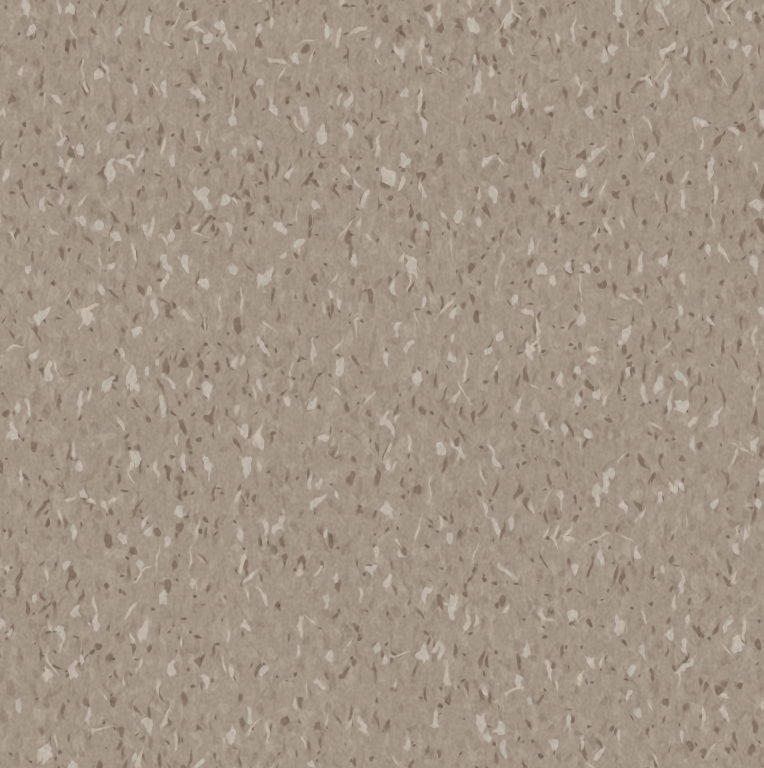
A WebGL 1 fragment shader for this texture:

```glsl
precision highp float;

uniform vec2 u_resolution;

const vec3 BASE = vec3(0.637, 0.580, 0.525);
const vec3 FAINT_LIGHT = vec3(0.685, 0.637, 0.578);
const vec3 FAINT_DARK = vec3(0.580, 0.520, 0.467);
const vec3 PALE = vec3(0.765, 0.735, 0.690);
const vec3 CREAM = vec3(0.770, 0.725, 0.655);
const vec3 BROWN = vec3(0.485, 0.415, 0.362);
const vec3 UMBER = vec3(0.430, 0.365, 0.320);
const float EDGE = 0.0013;

vec2 hash2(vec2 p) {
  vec2 k = vec2(dot(p, vec2(127.1, 311.7)), dot(p, vec2(269.5, 183.3)));
  return fract(sin(k) * 43758.5);
}

float cornerSlope(vec2 corner, vec2 offset) {
  return dot(hash2(corner) * 2.0 - 1.0, offset);
}

float gradientNoise(vec2 p) {
  vec2 i = floor(p);
  vec2 f = p - i;
  vec2 u = f * f * f * (f * (f * 6.0 - 15.0) + 10.0);
  vec2 x = vec2(1.0, 0.0);
  float bottom = mix(cornerSlope(i, f), cornerSlope(i + x, f - x), u.x);
  float top = mix(cornerSlope(i + x.yx, f - x.yx), cornerSlope(i + 1.0, f - 1.0), u.x);
  return 1.6 * mix(bottom, top, u.y);
}

vec2 rotate(vec2 p, float angle) {
  float c = cos(angle);
  float s = sin(angle);
  return vec2(c * p.x - s * p.y, s * p.x + c * p.y);
}

// Coverage of ragged upright chips, at most one per grid cell
float flecks(vec2 p, vec2 grid, vec2 halfSize, float density, float tilt, float seed) {
  vec2 home = floor(p * grid);
  float ragged = 0.65 * gradientNoise(p * vec2(170.0, 105.0) + seed);
  float coverage = 0.0;
  for (int y = -1; y <= 1; y++) {
    for (int x = -1; x <= 1; x++) {
      vec2 cell = home + vec2(float(x), float(y));
      vec2 place = hash2(cell + seed);
      vec2 scale = hash2(cell + seed + 37.3);
      vec2 chance = hash2(cell + seed + 71.9);
      vec2 center = (cell + place) / grid;
      float cluster = 1.0 + 0.8 * gradientNoise(center * 7.0 + seed);
      float present = step(chance.x, density * cluster);
      float lean = chance.y * 2.0 - 1.0;
      vec2 size = halfSize * mix(vec2(0.5), vec2(1.25), scale * scale);
      vec2 q = rotate(p - center, tilt * lean * (0.35 + lean * lean)) / size;
      q.x *= 1.0 + 0.3 * q.y * sign(lean);
      float d = (length(q) - 1.0 + ragged) * size.x;
      coverage = max(coverage, present * (1.0 - smoothstep(-EDGE, EDGE, d)));
    }
  }
  return coverage;
}

// Fine grain over softer, vertically drawn mottling
float mottling(vec2 p) {
  float grain = gradientNoise(p * vec2(230.0, 190.0) + 13.0);
  float strands = gradientNoise(p * vec2(105.0, 48.0) + 29.0);
  float clouds = gradientNoise(p * vec2(9.0, 6.0) + 51.0);
  return 0.036 * grain + 0.030 * strands + 0.008 * clouds;
}

void main() {
  vec2 p = gl_FragCoord.xy / min(u_resolution.x, u_resolution.y);

  // Bend the chips a little so that none is a clean ellipse
  vec2 bend = vec2(gradientNoise(p * 55.0), gradientNoise(p * 55.0 + 83.0));
  vec2 w = p + 0.0045 * bend;

  // Low contrast chips in the ground
  vec3 color = BASE;
  color = mix(color, FAINT_LIGHT, 0.65 * flecks(w, vec2(58.0, 32.0), vec2(0.0048, 0.0110), 0.65, 0.7, 3.0));
  color = mix(color, FAINT_DARK, 0.70 * flecks(w, vec2(62.0, 34.0), vec2(0.0042, 0.0100), 0.60, 0.6, 111.0));

  // Dark chips and small specks
  color = mix(color, BROWN, 0.80 * flecks(w, vec2(44.0, 28.0), vec2(0.0034, 0.0095), 0.50, 0.6, 207.0));
  color = mix(color, UMBER, 0.75 * flecks(w, vec2(76.0, 64.0), vec2(0.0023, 0.0034), 0.16, 1.4, 305.0));

  // Pale chips and thin curved slivers
  color = mix(color, PALE, 0.82 * flecks(w, vec2(34.0, 22.0), vec2(0.0054, 0.0125), 0.45, 0.7, 409.0));
  color = mix(color, CREAM, 0.85 * flecks(w, vec2(30.0, 20.0), vec2(0.0026, 0.0130), 0.42, 1.0, 503.0));

  color += mottling(p) * vec3(1.0, 0.99, 0.96);
  gl_FragColor = vec4(color, 1.0);
}
```
